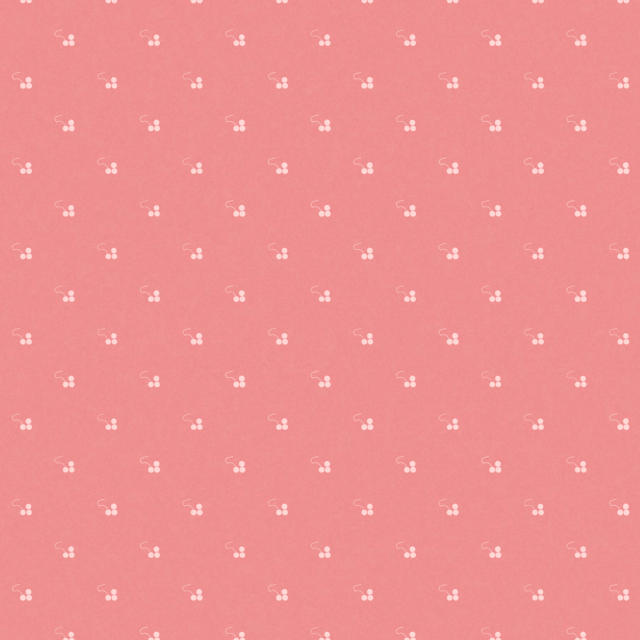
A WebGL 1 fragment shader for this pattern:

```glsl
precision highp float;
// Small pale three-lobed blossoms with curled stems, on a half-drop grid over
// grainy coral. Two offset square lattices place one distance-field motif;
// hashed noise gives the ground its grain and each motif a slight variation.

uniform vec2 u_resolution;

#define REPEATS 7.5                   // motifs per canvas height, per lattice
#define LATTICE_ORIGIN vec2(0.305, 0.525)
#define LOBE_RADIUS 3.3               // motif sizes: hundredths of a period
#define STEM_HALF_WIDTH 0.45
#define STEM_STRENGTH 0.55
#define EDGE_SOFTNESS 1.4
#define GRAIN_CELLS 380.0
#define GRAIN_AMOUNT 0.022
#define GROUND vec3(0.94, 0.56, 0.565)
#define GROUND_WARM vec3(0.93, 0.58, 0.57)
#define BLOSSOM vec3(1.0, 0.845, 0.835)

float hash(vec2 p) {
  vec3 q = fract(vec3(p.xyx) * 0.1031);
  q += dot(q, q.yzx + 33.33);
  return fract((q.x + q.y) * q.z);
}

float valueNoise(vec2 p) {
  vec2 cell = floor(p);
  vec2 f = fract(p);
  f = f * f * (3.0 - 2.0 * f);
  float low = mix(hash(cell), hash(cell + vec2(1.0, 0.0)), f.x);
  float high = mix(hash(cell + vec2(0.0, 1.0)), hash(cell + 1.0), f.x);
  return mix(low, high, f.y);
}

float smoothMin(float a, float b, float k) {
  float h = max(k - abs(a - b), 0.0) / k;
  return min(a, b) - 0.25 * h * h * k;
}

float segmentDistance(vec2 p, vec2 a, vec2 b) {
  vec2 along = b - a;
  float t = clamp(dot(p - a, along) / dot(along, along), 0.0, 1.0);
  return length(p - a - along * t);
}

vec2 bezier(vec2 a, vec2 b, vec2 c, float t) {
  return mix(mix(a, b, t), mix(b, c, t), t);
}

float curveDistance(vec2 p, vec2 a, vec2 b, vec2 c) {
  float nearest = 1e3;
  vec2 from = a;
  for (int i = 1; i <= 8; i++) {
    vec2 to = bezier(a, b, c, float(i) / 8.0);
    nearest = min(nearest, segmentDistance(p, from, to));
    from = to;
  }
  return nearest;
}

float blossomDistance(vec2 p) {
  float upper = length(p - vec2(2.9, 3.9)) - LOBE_RADIUS;
  float left = length(p - vec2(-3.6, -3.0)) - LOBE_RADIUS;
  float right = length(p - vec2(3.6, -3.0)) - LOBE_RADIUS;
  return smoothMin(upper, smoothMin(left, right, 1.2), 1.2);
}

float stemDistance(vec2 p) {
  vec2 joint = vec2(-14.0, 4.5);
  float hook = curveDistance(p, vec2(-7.8, 12.5), vec2(-20.3, 10.6), joint);
  float wave = curveDistance(p, joint, vec2(-8.0, 7.5), vec2(-4.0, 0.3));
  return min(hook, wave) - STEM_HALF_WIDTH;
}

float coverage(float d, float softness) {
  return clamp(0.5 - d / softness, 0.0, 1.0);
}

float motif(vec2 p, float variation, float softness) {
  float blossom = coverage(blossomDistance(p) - 0.3 * (variation - 0.5), softness);
  float stem = coverage(stemDistance(p), softness);
  return max(blossom, stem * STEM_STRENGTH * mix(0.8, 1.15, variation));
}

void main() {
  vec2 uv = gl_FragCoord.xy / u_resolution.y;
  float softness = max(EDGE_SOFTNESS, 100.0 * REPEATS / u_resolution.y);

  // Grainy ground
  float fine = valueNoise(uv * GRAIN_CELLS) - 0.5;
  float broad = valueNoise(uv * GRAIN_CELLS * 0.3 + 17.0);
  vec3 color = mix(GROUND, GROUND_WARM, 0.7 * smoothstep(0.55, 0.95, broad));

  // Half-drop lattices
  float ink = 0.0;
  for (int i = 0; i < 2; i++) {
    vec2 grid = uv * REPEATS - LATTICE_ORIGIN - 0.5 * float(i) + 0.5;
    vec2 local = (fract(grid) - 0.5) * 100.0;
    float variation = hash(floor(grid) + 31.0 * float(i) + 7.0);
    ink = max(ink, motif(local, variation, softness));
  }

  color = mix(color, BLOSSOM, ink) + fine * GRAIN_AMOUNT;
  gl_FragColor = vec4(color, 1.0);
}
```
